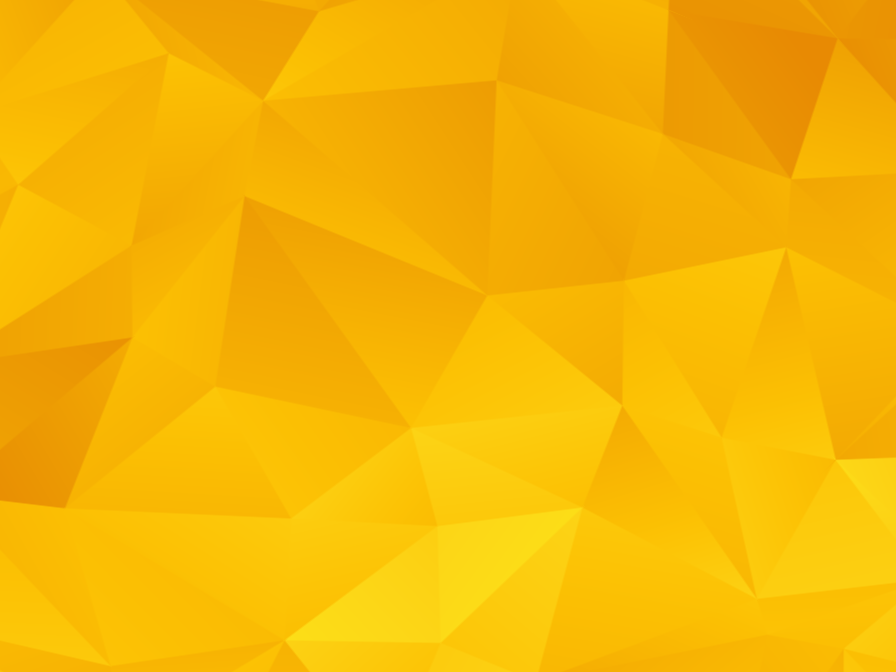
Give the GLSL for this background, as a Shadertoy shader.

```glsl
// Low-poly backdrop of amber and yellow triangles, each with a soft linear shade.

const vec2 CELL_SIZE = vec2(0.235, 0.195);   // mesh cell, in canvas heights
const float JITTER = 0.38;                   // vertex displacement, in cells
const float EDGE_SOFTNESS = 0.0026;
const float MESH_TILT = 0.10;

float hash(vec2 p, float seed) {
    return fract(sin(dot(p, vec2(127.1, 311.7)) + seed * 74.7) * 43758.545);
}

float cross2(vec2 a, vec2 b) {
    return a.x * b.y - a.y * b.x;
}

vec2 meshVertex(vec2 id) {
    vec2 offset = vec2(hash(id, 1.0), hash(id, 2.0)) * 2.0 - 1.0;
    return id + 0.5 + JITTER * offset;
}

// True when b and d lie on opposite sides of the line a-c
bool splits(vec2 a, vec2 c, vec2 b, vec2 d) {
    return cross2(c - a, b - a) * cross2(c - a, d - a) < 0.0;
}

float lineDistance(vec2 p, vec2 a, vec2 b) {
    return cross2(b - a, p - a) / max(length(b - a), 1e-4);
}

// Positive inside the triangle, for either winding
float triangleDistance(vec2 p, vec2 a, vec2 b, vec2 c) {
    float winding = cross2(b - a, c - a) < 0.0 ? -1.0 : 1.0;
    return min(winding * lineDistance(p, a, b),
           min(winding * lineDistance(p, b, c), winding * lineDistance(p, c, a)));
}

float spot(vec2 p, vec2 center, vec2 radius) {
    vec2 d = (p - center) / radius;
    return exp(-dot(d, d));
}

// Broad light and shade across the canvas; p.y runs from 0 to 1
float broadTone(vec2 p, float aspect) {
    float tone = 0.712 + 0.055 * (0.5 - p.y);
    tone += 0.012 * sin(p.x * 5.0 + 2.0 * sin(p.y * 4.0));
    tone += 0.008 * sin(p.y * 9.0 - p.x * 3.0);
    tone += 0.13 * spot(p, vec2(0.52 * aspect, 0.17), vec2(0.26, 0.18));
    tone += 0.09 * spot(p, vec2(0.98 * aspect, 0.30), vec2(0.14));
    tone -= 0.17 * spot(p, vec2(0.32 * aspect, 0.85), vec2(0.12));
    tone -= 0.16 * spot(p, vec2(0.91 * aspect, 0.95), vec2(0.16, 0.12));
    tone -= 0.12 * spot(p, vec2(0.01 * aspect, 0.38), vec2(0.14));
    return tone;
}

// Amber to lemon ramp, driven by the green level
vec3 amber(float tone) {
    float green = clamp(tone, 0.54, 0.87);
    float red = mix(0.91, 0.99, smoothstep(0.53, 0.79, green));
    float blue = 0.01 + 0.08 * smoothstep(0.74, 0.85, green);
    return vec3(red, green, blue);
}

// Flat tone of one facet plus a gradient in a random direction
float facetTone(vec2 q, vec2 middle, vec2 key, mat2 tilt, float aspect) {
    float angle = 6.2832 * hash(key, 3.0);
    float slope = mix(0.03, 0.10, hash(key, 4.0));
    float tone = broadTone((middle * CELL_SIZE) * tilt, aspect);
    tone += 0.085 * (hash(key, 5.0) - 0.5);
    tone -= 0.05 * step(0.94, hash(key, 6.0));
    return tone + slope * dot(q - middle, vec2(cos(angle), sin(angle)));
}

// One facet as colour times coverage, with coverage in w
vec4 facet(vec2 q, vec2 a, vec2 b, vec2 c, vec2 key, mat2 tilt, float aspect, float blur) {
    float coverage = clamp(0.5 + triangleDistance(q, a, b, c) / blur, 0.0, 1.0);
    if (coverage <= 0.0) return vec4(0.0);
    float tone = facetTone(q, (a + b + c) / 3.0, key, tilt, aspect);
    return vec4(amber(tone), 1.0) * coverage;
}

void mainImage(out vec4 fragColor, in vec2 fragCoord) {
    vec2 p = fragCoord / iResolution.y;
    float aspect = iResolution.x / iResolution.y;
    float cs = cos(MESH_TILT), sn = sin(MESH_TILT);
    mat2 tilt = mat2(cs, sn, -sn, cs);
    vec2 q = tilt * p / CELL_SIZE;
    float blur = max(EDGE_SOFTNESS, 1.0 / iResolution.y) / CELL_SIZE.y;

    // Cells span between jittered vertices, each cut along a valid diagonal
    vec4 sum = vec4(0.0);
    vec2 home = floor(q - 0.5);
    for (int j = -1; j <= 1; j++) {
        for (int i = -1; i <= 1; i++) {
            vec2 id = home + vec2(float(i), float(j));
            vec2 a = meshVertex(id);
            vec2 b = meshVertex(id + vec2(1.0, 0.0));
            vec2 c = meshVertex(id + vec2(1.0, 1.0));
            vec2 d = meshVertex(id + vec2(0.0, 1.0));
            bool cutAC = splits(a, c, b, d) && (hash(id, 7.0) < 0.5 || !splits(b, d, a, c));
            vec2 tip = cutAC ? c : d;
            vec2 start = cutAC ? a : b;
            sum += facet(q, a, b, tip, id, tilt, aspect, blur);
            sum += facet(q, start, c, d, id + 37.0, tilt, aspect, blur);
        }
    }

    vec3 color = sum.w > 0.001 ? sum.rgb / sum.w : amber(broadTone(p, aspect));
    fragColor = vec4(color, 1.0);
}
```
